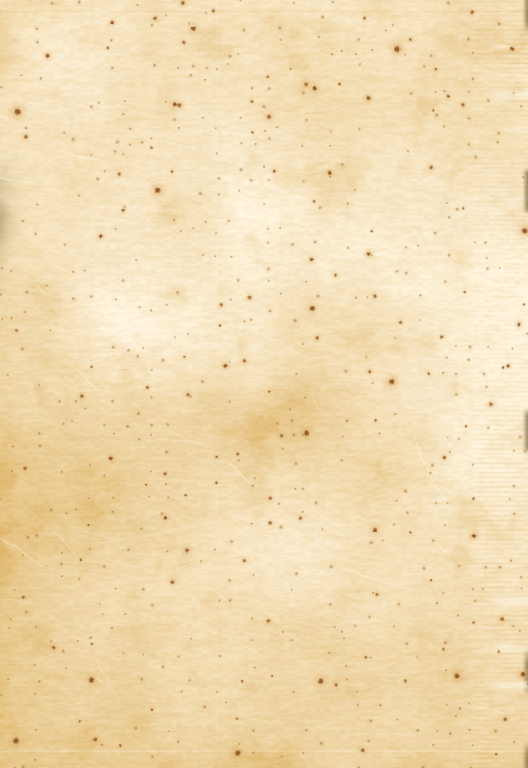
Reproduce this texture procedurally as a Shadertoy shader.

```glsl
// Aged cream paper with ochre stains, foxing specks, pale scratches and a ribbed right margin.

const vec3 PALE  = vec3(0.98, 0.92, 0.80);
const vec3 OCHRE = vec3(0.88, 0.73, 0.45);
const vec3 RUST  = vec3(0.50, 0.27, 0.08);
const vec3 OLIVE = vec3(0.42, 0.36, 0.20);
const vec3 WHITE = vec3(1.00, 0.97, 0.90);
const float TOP_TONE = 0.08;       // 0 is pale, 1 is ochre
const float BOTTOM_TONE = 0.50;
const float MOTTLE = 0.85;
const float GRAIN = 0.30;
const float MARGIN_X = 0.895;      // left side of the ribbed margin
const float RIB_PITCH = 0.0062;
const int SCRATCHES = 44;

vec2 hash2(vec2 p) {
    vec3 q = fract(p.xyx * vec3(0.1031, 0.1030, 0.0973));
    q += dot(q, q.yzx + 33.33);
    return fract((q.xx + q.yz) * q.zy);
}

float noise(vec2 p) {
    vec2 i = floor(p), f = fract(p);
    f = f * f * (3.0 - 2.0 * f);
    vec2 e = vec2(0.0, 1.0);
    return mix(mix(hash2(i).x, hash2(i + e.yx).x, f.x),
               mix(hash2(i + e.xy).x, hash2(i + e.yy).x, f.x), f.y);
}

float fbm(vec2 p) {
    float sum = 0.0, amp = 0.5;
    for (int i = 0; i < 5; i++) {
        sum += amp * noise(p);
        p = mat2(1.6, 1.2, -1.2, 1.6) * p + 7.3;
        amp *= 0.5;
    }
    return sum / 0.97;
}

// Soft oval patch, 1 at its centre
float patchAt(vec2 uv, vec2 centre, vec2 size) {
    vec2 d = (uv - centre) / size;
    return exp(-dot(d, d));
}

// Thin soft line around d = 0
float hairline(float d, float halfWidth, float px) {
    return clamp((halfWidth - abs(d)) / px + 0.5, 0.0, 1.0);
}

// Scattered round specks: x is the core, y the rusty halo
vec2 specks(vec2 p, float cells, float share, float radius, float px) {
    vec2 g = p * cells, id = floor(g);
    vec2 h = hash2(id + cells), place = 0.2 + 0.6 * hash2(id + 41.7);
    vec2 d = (fract(g) - place) / cells;
    d += 0.4 * radius * (vec2(noise(p * 500.0), noise(p * 500.0 + 60.0)) - 0.5);
    float r = radius * mix(0.4, 1.0, h.y * h.y);
    float on = step(h.x, share), len = length(d);
    return on * vec2(1.0 - smoothstep(r * 0.4, r + px, len), exp(-len * len / (5.0 * r * r)));
}

float scratches(vec2 p, float aspect, float px) {
    float sum = 0.0;
    for (int i = 0; i < SCRATCHES; i++) {
        vec2 a = hash2(vec2(float(i), 3.0)), b = hash2(vec2(float(i), 17.0));
        vec2 c = hash2(vec2(float(i), 29.0));
        float angle = mix(-1.15, 0.15, b.x), len = mix(0.012, 0.085, b.y * b.y);
        vec2 d = p - vec2(a.x * aspect, a.y * 0.85);
        vec2 q = vec2(d.x * cos(angle) + d.y * sin(angle), d.y * cos(angle) - d.x * sin(angle));
        q.y += (c.x - 0.5) * q.x * q.x * 5.0 + 0.002 * (noise(q.xx * 60.0 + a) - 0.5);
        float taper = 1.0 - smoothstep(0.5 * len, len, abs(q.x));
        sum += hairline(q.y, 0.0006, px) * taper * mix(0.25, 0.9, c.y * c.y);
    }
    return min(sum, 1.0);
}

void mainImage(out vec4 fragColor, in vec2 fragCoord) {
    vec2 uv = fragCoord / iResolution.xy, p = fragCoord / iResolution.y;
    float px = 1.0 / iResolution.y, aspect = iResolution.x / iResolution.y;
    vec2 w = uv + 0.12 * (vec2(fbm(p * 6.0), fbm(p * 6.0 + 20.0)) - 0.5);

    // Broad ageing, darker to the left and below
    float tone = mix(BOTTOM_TONE, TOP_TONE, smoothstep(0.0, 0.85, w.y));
    tone += 0.26 * exp(-uv.x / 0.10) + 0.12 * exp(-uv.y / 0.03);
    tone += MOTTLE * (fbm(p * 4.5 + 3.0) - 0.5);
    tone += 0.25 * smoothstep(0.55, 0.8, fbm(p * 18.0 + 11.0));

    // Stains and bleached patches
    tone += 0.36 * patchAt(w, vec2(0.53, 0.46), vec2(0.11, 0.05));
    tone += 0.22 * patchAt(w, vec2(0.70, 0.57), vec2(0.14, 0.06));
    tone += 0.20 * patchAt(w, vec2(0.06, 0.36), vec2(0.22, 0.14));
    tone -= 0.42 * patchAt(w, vec2(0.28, 0.57), vec2(0.12, 0.08));
    tone -= 0.30 * patchAt(w, vec2(0.49, 0.65), vec2(0.07, 0.18));
    tone -= 0.30 * patchAt(w, vec2(0.57, 0.26), vec2(0.16, 0.09));
    tone -= 0.22 * patchAt(w, vec2(0.86, 0.50), vec2(0.14, 0.18));

    // Fibres run mostly sideways
    tone += GRAIN * (noise(p * vec2(150.0, 380.0)) - 0.5) * 0.7;
    tone += GRAIN * (noise(p * vec2(45.0, 230.0) + 9.0) - 0.5) * 0.5;

    // Ribbed margin and faint fold lines
    float margin = smoothstep(MARGIN_X - 0.004, MARGIN_X + 0.004, uv.x);
    float rib = abs(fract(p.y / RIB_PITCH) - 0.5) * 2.0;
    tone += margin * (0.24 * smoothstep(0.4, 1.0, rib) * noise(p * vec2(30.0, 12.0)) - 0.07);
    tone += 0.14 * hairline(uv.y - 0.985, 0.001, px) - 0.18 * hairline(uv.y - 0.022, 0.001, px);
    tone -= 0.10 * hairline(uv.x - 0.41, 0.0008, px) * noise(p.yy * 14.0);
    vec3 col = mix(PALE, OCHRE, clamp(tone, -0.25, 1.15));

    // Worn sides
    col = mix(col, OLIVE, 0.55 * patchAt(w, vec2(-0.02, 0.69), vec2(0.035, 0.06)));
    float wear = smoothstep(0.55, 0.75, noise(vec2(p.y * 16.0, 4.0)));
    col = mix(col, OLIVE, 0.6 * wear * smoothstep(0.988, 1.0, uv.x));
    float tear = smoothstep(0.91, 0.96, uv.x) * smoothstep(0.75, 0.9, noise(vec2(p.x * 8.0, p.y * 65.0)));
    col = mix(col, WHITE, 0.5 * tear);

    // Scratches, then foxing from large to fine
    col = mix(col, WHITE, 0.75 * scratches(p, aspect, px));
    vec2 fox = specks(p, 11.0, 0.45, 0.0042, px);
    fox = max(fox, 0.8 * specks(p + 0.37, 24.0, 0.22, 0.0026, px));
    fox = max(fox, 0.4 * specks(p + 0.71, 60.0, 0.18, 0.0018, px));
    col = mix(col, OCHRE * vec3(0.95, 0.82, 0.65), 0.45 * fox.y);
    col = mix(col, RUST, 0.8 * fox.x);
    fragColor = vec4(col, 1.0);
}
```
